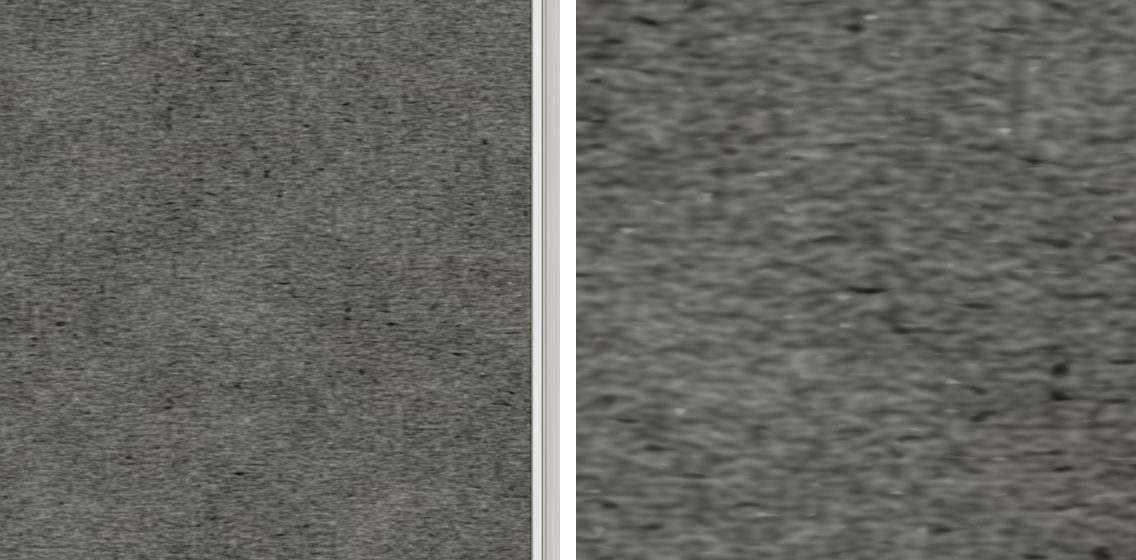
Left: the whole. Right: its middle third, enlarged.
Reproduce this texture procedurally as a WebGL 1 fragment shader.

```glsl
precision highp float;
// Grey stone panel with fine horizontal grain and a pale moulded strip at its right edge.

uniform vec2 u_resolution;

#define STONE_COLOR vec3(0.382, 0.382, 0.362)
#define WARM_TINT vec3(0.012, 0.004, -0.010)
#define FINE_GRAIN 0.150
#define LONG_GRAIN 0.135
#define CLOUDS 0.105
#define DARK_FLECKS 0.16
#define LIGHT_FLECKS 0.17
#define STRIP_LEFT 0.949
#define STRIP_WHITE vec3(0.89, 0.905, 0.905)
#define STRIP_GREY vec3(0.775, 0.77, 0.75)
#define STRIP_TAN vec3(0.63, 0.61, 0.58)
#define GROOVE_COLOR vec3(0.49, 0.45, 0.41)

// Random unit gradient for a lattice point
vec2 gradientAt(vec2 cell) {
  vec3 h = fract(cell.xyx * vec3(0.1031, 0.1030, 0.0973));
  h += dot(h, h.yzx + 33.33);
  float angle = 6.2832 * fract((h.x + h.y) * h.z);
  return vec2(cos(angle), sin(angle));
}

// Gradient noise, roughly -0.7 to 0.7
float noise(vec2 p) {
  vec2 cell = floor(p);
  vec2 f = p - cell;
  vec2 w = f * f * f * (f * (f * 6.0 - 15.0) + 10.0);
  vec2 e = vec2(1.0, 0.0);
  float a = dot(gradientAt(cell), f);
  float b = dot(gradientAt(cell + e.xy), f - e.xy);
  float c = dot(gradientAt(cell + e.yx), f - e.yx);
  float d = dot(gradientAt(cell + e.xx), f - e.xx);
  return mix(mix(a, b, w.x), mix(c, d, w.x), w.y);
}

// Broad mottling, at three scales
float clouds(vec2 p) {
  float sum = 0.0;
  float weight = 0.5;
  vec2 scale = vec2(4.0, 6.0);
  for (int i = 0; i < 3; i++) {
    sum += weight * noise(p * scale + 17.0 * float(i));
    scale *= vec2(2.1, 2.5);
    weight *= 0.85;
  }
  return sum;
}

vec3 stone(vec2 p) {
  // A gentle warp keeps the grain from running perfectly level
  vec2 q = p + vec2(0.0, 0.006 * noise(p * vec2(7.0, 5.0) + 3.0));
  float mottle = clouds(q);

  float tone = CLOUDS * mottle;
  tone += FINE_GRAIN * noise(q * vec2(85.0, 233.0) + 41.0);
  tone += LONG_GRAIN * noise(q * vec2(33.0, 141.0) + 73.0);

  // Sparse dark slits gather where the mottling is dark
  float slit = noise(q * vec2(41.0, 127.0) + 109.0) - 0.25 * mottle;
  tone -= DARK_FLECKS * smoothstep(0.28, 0.62, slit);

  // Short bright mineral specks
  float speck = noise(q * vec2(62.0, 179.0) + 157.0);
  tone += LIGHT_FLECKS * smoothstep(0.36, 0.68, speck);

  float warmth = noise(p * vec2(5.0, 9.0) + 211.0);
  return STONE_COLOR + tone + WARM_TINT * warmth;
}

// Soft-edged vertical band from left to right
float band(float x, float left, float right, float blur) {
  return smoothstep(left - blur, left + blur, x)
       * (1.0 - smoothstep(right - blur, right + blur, x));
}

// Moulding profile; x is the distance from the strip's left side
vec3 strip(float x, float y) {
  vec3 color = STRIP_GREY + 0.025 * smoothstep(0.03, 0.05, x);
  color = mix(color, STRIP_TAN, band(x, -0.01, 0.0035, 0.001));
  color = mix(color, STRIP_WHITE, band(x, 0.0035, 0.0175, 0.001));
  color = mix(color, GROOVE_COLOR, band(x, 0.0185, 0.0208, 0.0009));
  color = mix(color, STRIP_TAN, band(x, 0.0245, 0.0270, 0.0010));
  // Faint lengthwise brushing
  return color + 0.035 * noise(vec2(x * 190.0, y * 6.0) + 251.0);
}

void main() {
  vec2 p = gl_FragCoord.xy / u_resolution;
  float pixel = 1.0 / u_resolution.x;
  float x = p.x - STRIP_LEFT;

  vec3 color = stone(p);
  // Narrow shadow where the stone meets the strip
  color *= 1.0 - 0.28 * band(x, -0.003, 0.001, 0.001);
  color = mix(color, strip(x, p.y), smoothstep(-pixel, pixel, x));

  gl_FragColor = vec4(clamp(color, 0.0, 1.0), 1.0);
}
```
